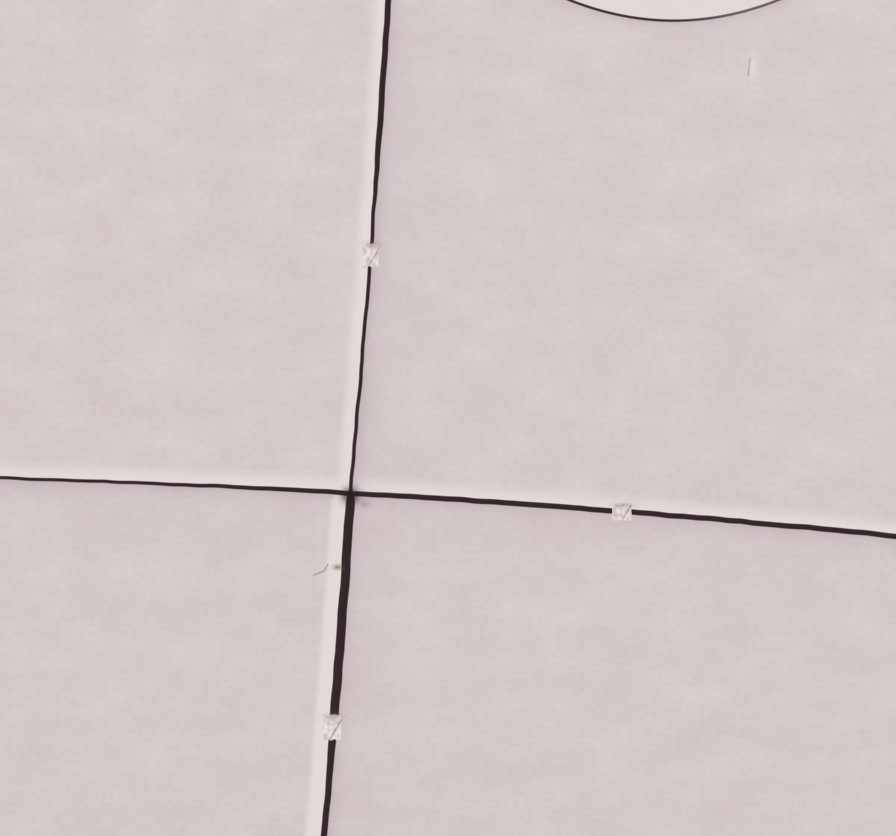
Write a WebGL 1 fragment shader that draws this texture.

```glsl
precision highp float;

uniform vec2 u_resolution;

// Lengths are fractions of the canvas width.
const vec3 CARD = vec3(0.835, 0.793, 0.792);
const vec3 BEVEL = vec3(0.895, 0.868, 0.855);
const vec3 GAP = vec3(0.17, 0.125, 0.135);
const vec3 SHADE = vec3(0.66, 0.60, 0.63);
const vec3 FIBRE = vec3(0.50, 0.43, 0.40);
const vec2 CROSSING = vec2(0.391, 0.380);
const vec2 ARC_LOW = vec2(0.752, 0.910);
const float ARC_BEND = 1.70;
const float MOTTLE = 0.022;
const float GRAIN = 0.026;

vec2 gradient(vec2 cell) {
  float h = fract(sin(dot(cell, vec2(127.1, 311.7))) * 4375.85);
  return vec2(cos(6.2832 * h), sin(6.2832 * h));
}

float gradientNoise(vec2 p) {
  vec2 i = floor(p), f = fract(p);
  vec2 u = f * f * f * (f * (f * 6.0 - 15.0) + 10.0);
  vec2 e = vec2(1.0, 0.0);
  float low = mix(dot(gradient(i), f), dot(gradient(i + e.xy), f - e.xy), u.x);
  float high = mix(dot(gradient(i + e.yx), f - e.yx), dot(gradient(i + e.xx), f - e.xx), u.x);
  return mix(low, high, u.y);
}

// Soft-edged band of a given half width around zero
float band(float d, float halfWidth, float soft) {
  return 1.0 - smoothstep(halfWidth - soft, halfWidth + soft, abs(d));
}

float spot(vec2 p, vec2 radius) {
  vec2 q = p / radius;
  return exp(-dot(q, q));
}

float segment(vec2 p, vec2 a, vec2 b) {
  vec2 ab = b - a;
  return length(p - a - ab * clamp(dot(p - a, ab) / dot(ab, ab), 0.0, 1.0));
}

// Lit rim on the negative side of a seam, soft shadow on the positive side
vec3 lightSeam(vec3 col, float d, float rim, float rimSoft, float shadow) {
  float lit = smoothstep(-rim - rimSoft, -rim + rimSoft, d) * (1.0 - step(0.0, d));
  col = mix(col, BEVEL, 0.85 * lit);
  float dark = step(0.0, d) * (0.50 * exp(-d / 0.007) + 0.12 * exp(-d / 0.035));
  return mix(col, SHADE, shadow * dark);
}

// Torn paper tab bridging a seam
vec3 tab(vec3 col, vec2 p, vec2 size, float soft) {
  float rough = gradientNoise(p * 190.0 + size * 900.0);
  vec2 q = abs(p) - size + 0.002 * rough;
  float shape = 1.0 - smoothstep(-soft, soft, max(q.x, q.y));
  vec3 paper = mix(CARD, BEVEL, 0.5) + 0.16 * rough;
  col = mix(col, paper, shape);
  float crease = band(p.x - 0.6 * p.y - 0.5 * size.x, 0.0009, soft) * shape;
  float edge = spot(p - vec2(0.2, 0.9) * size, size * vec2(0.9, 0.3));
  return mix(col, FIBRE, 0.45 * crease + 0.35 * edge);
}

void main() {
  vec2 p = gl_FragCoord.xy / u_resolution.x;
  float soft = max(0.0011, 0.8 / u_resolution.x);

  // Card surface
  float mottle = gradientNoise(p * vec2(14.0, 22.0)) + 0.6 * gradientNoise(p * vec2(38.0, 60.0));
  float grain = gradientNoise(p * vec2(150.0, 210.0));
  vec3 col = CARD + MOTTLE * mottle * vec3(0.8, 1.0, 0.9) + GRAIN * grain * 0.6;
  col += 0.010 * (p.y - 0.45);

  // Seam positions
  float rise = p.y - CROSSING.y;
  float upper = smoothstep(-0.008, 0.008, rise);
  float bow = 0.0016 * sin(abs(rise) * mix(8.3, 5.7, upper));
  float wobble = 0.0012 * gradientNoise(vec2(p.y * 38.0, 3.5));
  float across = p.x - (CROSSING.x + 0.0775 * rise + bow + wobble);
  float ragged = 0.0010 * gradientNoise(vec2(p.x * 45.0, 7.5));
  float below = 0.3997 - 0.0292 * p.x - 0.0359 * p.x * p.x + ragged - p.y;

  // Rims and shadows
  col = lightSeam(col, below, 0.014, 0.010, 0.85);
  col = lightSeam(col, across, mix(0.021, 0.015, upper), mix(0.004, 0.007, upper), 0.9);

  // Curved cut at the top
  float dx = p.x - ARC_LOW.x;
  float arc = (p.y - ARC_LOW.y - ARC_BEND * dx * dx) / sqrt(1.0 + 4.0 * ARC_BEND * ARC_BEND * dx * dx);
  col = mix(col, BEVEL, 0.75 * smoothstep(-soft, soft, arc));
  col = mix(col, SHADE, 0.4 * exp(-max(-arc, 0.0) / 0.006) * step(arc, 0.0));
  col = mix(col, GAP, mix(0.9, 0.65, smoothstep(-0.02, 0.08, dx)) * band(arc, 0.0013, soft));

  // Open gaps
  float rowWidth = mix(0.0017, 0.0029, smoothstep(0.1, 0.5, p.x));
  col = mix(col, GAP, 0.95 * band(below, rowWidth, soft));
  float topWidth = mix(0.0019, 0.0032, smoothstep(0.68, 0.80, p.y));
  float lowWidth = mix(0.0034, 0.0050, smoothstep(0.05, 0.16, p.y));
  col = mix(col, GAP, 0.95 * band(across, mix(lowWidth, topWidth, upper), soft));
  col = mix(col, GAP, 0.85 * spot(p - CROSSING, vec2(0.009, 0.008)));
  col = mix(col, SHADE, 0.6 * spot(p - CROSSING - vec2(0.016, -0.009), vec2(0.006, 0.005)));

  // Tabs
  col = tab(col, p - vec2(0.414, 0.648), vec2(0.009, 0.013), soft);
  col = tab(col, p - vec2(0.694, 0.361), vec2(0.011, 0.009), soft);
  col = tab(col, p - vec2(0.371, 0.121), vec2(0.010, 0.014), soft);

  // Scuffs and loose fibres
  vec2 scuff = p - vec2(0.840, 0.859);
  col = mix(col, BEVEL, 0.8 * spot(scuff, vec2(0.005, 0.011)));
  col = mix(col, FIBRE, 0.4 * band(segment(scuff, vec2(-0.005, -0.010), vec2(-0.003, 0.009)), 0.0008, soft));
  float curl = segment(p, vec2(0.350, 0.291), vec2(0.362, 0.296));
  curl = min(curl, segment(p, vec2(0.362, 0.296), vec2(0.366, 0.303)));
  col = mix(col, FIBRE, 0.5 * band(curl, 0.0008, soft));
  col = mix(col, FIBRE, 0.7 * spot(p - vec2(0.377, 0.300), vec2(0.005, 0.003)));

  gl_FragColor = vec4(clamp(col, 0.0, 1.0), 1.0);
}
```
